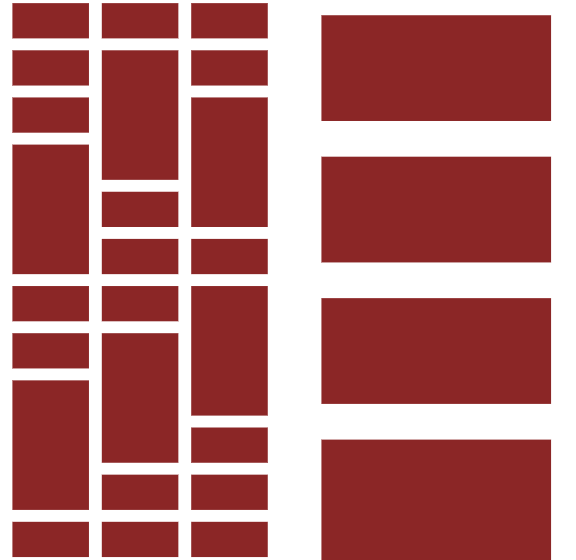
Left: the whole. Right: its middle third, enlarged.
This pattern is drawn by a Shadertoy shader. Its source:

```glsl
// Lengths are in canvas widths, measured from the top left
const vec2 MARGIN = vec2(0.0443, 0.0112);
const vec2 PITCH = vec2(0.3193, 0.1684);
const vec2 BRICK = vec2(0.2734, 0.1259);
const vec2 GRID = vec2(3.0, 12.0);
const float TALL_ROWS = 3.0;

const vec3 PAPER = vec3(1.0);
const vec3 BRICK_RED = vec3(0.545, 0.150, 0.150);

float boxDistance(vec2 p, vec2 halfSize) {
    vec2 q = abs(p) - halfSize;
    return length(max(q, 0.0)) + min(max(q.x, q.y), 0.0);
}

// First row and row count of the brick covering a cell
vec2 brickSpan(vec2 cell, vec3 upperStarts, vec3 lowerStarts) {
    int column = int(cell.x);
    vec2 starts = vec2(upperStarts[column], lowerStarts[column]);
    for (int i = 0; i < 2; i++) {
        float offset = cell.y - starts[i];
        if (offset >= 0.0 && offset < TALL_ROWS) {
            return vec2(starts[i], TALL_ROWS);
        }
    }
    return vec2(cell.y, 1.0);
}

float brickCoverage(vec2 p, float pixel) {
    // Cell borders run through the middle of the gaps
    vec2 gap = PITCH - BRICK;
    vec2 cell = floor((p - MARGIN + 0.5 * gap) / PITCH);
    cell = clamp(cell, vec2(0.0), GRID - 1.0);

    // One tall brick per column in each half, staggered
    vec2 span = brickSpan(cell, vec3(3.0, 1.0, 2.0), vec3(8.0, 7.0, 6.0));
    vec2 corner = MARGIN + PITCH * vec2(cell.x, span.x);
    vec2 size = BRICK + vec2(0.0, PITCH.y * (span.y - 1.0));

    float d = boxDistance(p - corner - 0.5 * size, 0.5 * size);
    return clamp(0.5 - d / pixel, 0.0, 1.0);
}

void mainImage(out vec4 fragColor, in vec2 fragCoord) {
    float pixel = 1.0 / iResolution.x;
    vec2 p = vec2(fragCoord.x, iResolution.y - fragCoord.y) * pixel;
    vec3 color = mix(PAPER, BRICK_RED, brickCoverage(p, pixel));
    fragColor = vec4(color, 1.0);
}
```
